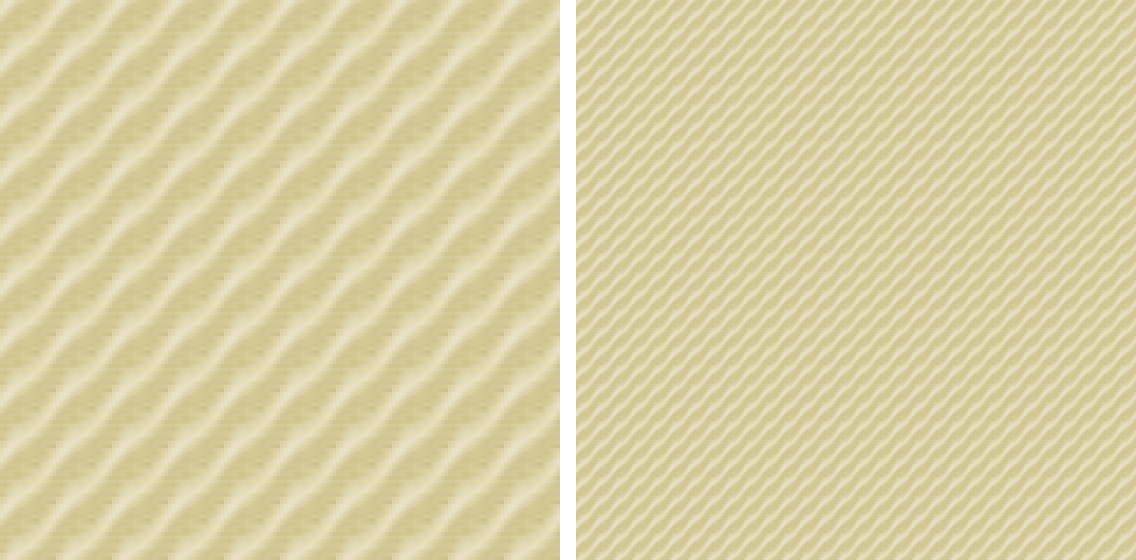
Left, the tile; right, the same tile 3 across and 3 down.
Write a Shadertoy shader that draws this pattern.

```glsl
const float TAU = 6.2831853;

vec2 gradient(vec2 cell) {
    vec2 c = mod(cell, vec2(8.0, 16.0));
    float angle = TAU * fract(sin(dot(c, vec2(12.99, 78.23))) * 4375.85);
    return vec2(cos(angle), sin(angle));
}

// Gradient noise that wraps every 8 by 16 lattice cells
float gradientNoise(vec2 p) {
    vec2 i = floor(p), f = fract(p);
    vec2 u = f * f * (3.0 - 2.0 * f);
    vec2 e = vec2(1.0, 0.0);
    float low = mix(dot(gradient(i), f), dot(gradient(i + e.xy), f - e.xy), u.x);
    float high = mix(dot(gradient(i + e.yx), f - e.yx), dot(gradient(i + e.xx), f - e.xx), u.x);
    return mix(low, high, u.y);
}

// Colour of one block in the 16 by 16 tile
vec3 blockColor(vec2 block) {
    block = mod(block, 16.0);
    vec2 p = (block + 0.5) / 16.0;
    float wave = cos(TAU * (p.x - 0.2));
    float grain = gradientNoise(vec2(0.5, 1.0) * (block + 0.5));

    // Wavy diagonal ridge: crisp below, soft above
    float d = fract(p.y - p.x - 0.755 - 0.055 * wave + 0.5) - 0.5;
    float ridge = clamp((d + 0.26) / 0.23, 0.0, 1.0) * clamp((0.38 - d) / 0.35, 0.0, 1.0);
    ridge *= 0.94 + 0.08 * wave;

    vec3 color = mix(vec3(0.825, 0.782, 0.583), vec3(0.915, 0.885, 0.77), ridge);
    color.b -= 0.025 * ridge * (0.5 - 0.5 * wave);

    // Flat speckles, strongest on the sand above the ridge
    float speckle = mix(0.045, 0.015, ridge) * mix(0.6, 1.2, smoothstep(-0.3, 0.3, d));
    color += speckle * grain * vec3(1.0, 1.0, 1.3);

    // Dark pit beside the brightest part
    float pit = 1.0 - step(0.5, length(block - vec2(15.0, 0.0)));
    return color - 0.045 * pit;
}

void mainImage(out vec4 fragColor, in vec2 fragCoord) {
    // Ten tiles each way, sixteen blocks per tile
    vec2 blocks = fragCoord / iResolution.xy * 160.0;
    vec2 pixel = 160.0 / iResolution.xy;

    // Blend neighbouring blocks across one pixel at their borders
    vec2 corner = floor(blocks - 0.5);
    vec2 w = clamp((blocks - corner - 1.0) / pixel + 0.5, 0.0, 1.0);
    vec3 color = vec3(0.0);
    for (int j = 0; j < 2; j++) {
        for (int i = 0; i < 2; i++) {
            vec2 o = vec2(i, j);
            vec2 weight = mix(1.0 - w, w, o);
            color += weight.x * weight.y * blockColor(corner + o);
        }
    }
    fragColor = vec4(color, 1.0);
}
```
